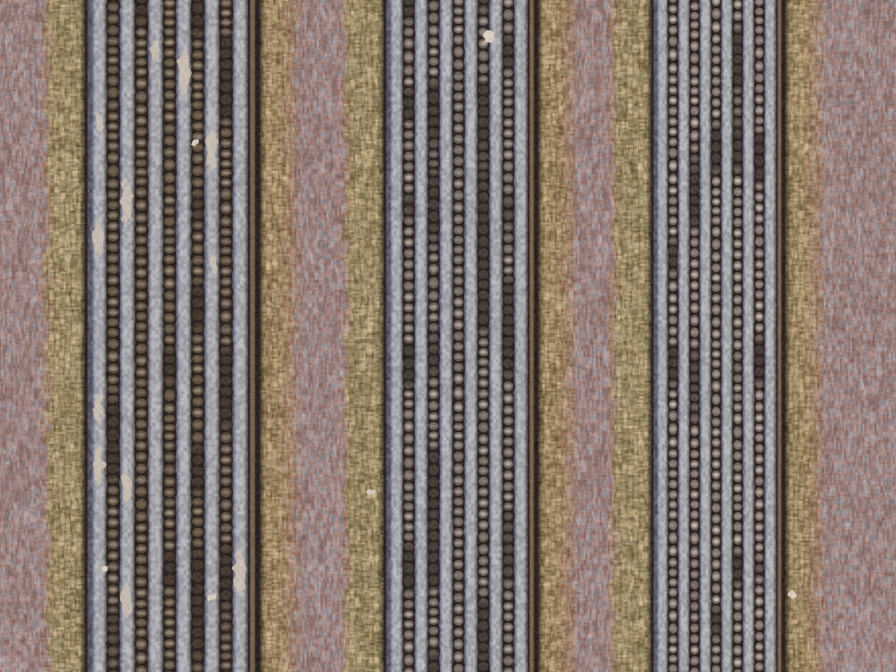
Reproduce this texture procedurally as a WebGL 1 fragment shader.

```glsl
precision highp float;
// Three ribbed metal bands, each narrower than the last, on a woven cloth.
// The nearest band is chosen in a loop; rails, beaded grooves and flakes
// follow from its local coordinate, while hashed cells make up the weave.
uniform vec2 u_resolution;

#define BANDS 3
#define FIRST_CENTER 0.2523   // all lengths in canvas heights
#define BAND_STEP 0.43
#define STEP_SHRINK 0.0233
#define RIB_PITCH 0.0420
#define PITCH_SHRINK 0.00495
#define LEFT_EDGE -3.0        // band edges in ribs
#define RIGHT_EDGE 3.2
#define BEAD_PITCH 0.0163
#define GROOVE_HALF 0.235
#define STITCH vec2(0.0088, 0.0165)
#define FLAKE_SHARE 0.24

const vec3 SHADOW = vec3(0.17, 0.14, 0.13);
const vec3 BRONZE = vec3(0.46, 0.39, 0.31);
const vec3 BEAD = vec3(0.49, 0.45, 0.42);
const vec3 GLINT = vec3(0.80, 0.75, 0.70);
const vec3 RAIL_SIDE = vec3(0.37, 0.35, 0.36);
const vec3 RAIL_TOP = vec3(0.66, 0.66, 0.67);
const vec3 CLOTH_RED = vec3(0.63, 0.49, 0.46);
const vec3 CLOTH_GREY = vec3(0.57, 0.54, 0.56);
const vec3 CLOTH_OLIVE = vec3(0.55, 0.50, 0.38);
const vec3 CLOTH_GOLD = vec3(0.67, 0.59, 0.43);
const vec3 CLOTH_ORANGE = vec3(0.64, 0.46, 0.34);
const vec3 FLAKE = vec3(0.79, 0.74, 0.69);

float hash(vec2 p) {
  vec3 q = fract(vec3(p.xyx) * 0.1031);
  q += dot(q, q.yzx + 33.33);
  return fract((q.x + q.y) * q.z);
}

float noise(vec2 p) {
  vec2 i = floor(p), f = fract(p);
  f = f * f * (3.0 - 2.0 * f);
  return mix(mix(hash(i), hash(i + vec2(1, 0)), f.x),
             mix(hash(i + vec2(0, 1)), hash(i + vec2(1, 1)), f.x), f.y);
}

// Woven cloth: staggered upright stitches, golden beside the bands.
vec3 cloth(vec2 p, float edgeDist, float side) {
  float width = side < 0.0 ? 0.056 : 0.044;
  float fray = (noise(p * vec2(160.0, 60.0)) - 0.5) * 0.016;
  float soft = side < 0.0 ? 0.008 : 0.020;
  float gold = 1.0 - smoothstep(width - soft, width + soft, edgeDist + fray);
  vec2 g = p / STITCH;
  g.x += (noise(p * 45.0) - 0.5) * 0.7;
  float column = floor(g.x);
  g.y += hash(vec2(column, 7.0)) + 0.5 * mod(column, 2.0);
  vec2 id = floor(g), f = fract(g) - 0.5;
  float tone = hash(id + 11.0);
  float stitch = 1.0 - smoothstep(0.28, 0.52, length(f * vec2(0.95, 0.85)));
  vec3 ground = mix(CLOTH_RED, CLOTH_OLIVE, gold);
  vec3 thread = mix(CLOTH_GREY, CLOTH_GOLD, gold);
  vec3 col = mix(ground, thread, stitch * (0.45 + 0.55 * tone));
  float rim = gold * (1.0 - gold) * 2.0 + (side > 0.0 ? 0.35 * gold : 0.0);
  col = mix(col, CLOTH_ORANGE, rim * (1.0 - 0.7 * stitch));
  float fiber = noise(p * vec2(330.0, 110.0)) - 0.5;
  float arc = noise(p * vec2(130.0, 340.0)) - 0.5;
  col += 0.16 * fiber + 0.13 * arc * (0.4 + gold) + 0.06 * (tone - 0.5);
  return col * mix(0.42, 1.0, smoothstep(-0.002, 0.010, edgeDist));
}

// Ribbed band: u counts ribs from the centre, with grooves at whole numbers.
vec3 ribs(float u, float y, float band, float aa) {
  float r = fract(u) - 0.5;
  float top = 1.0 - smoothstep(0.10, 0.29, abs(r));
  vec3 col = mix(RAIL_SIDE, RAIL_TOP, top);
  col += vec3(-0.01, 0.0, 0.05) * smoothstep(0.0, -0.2, r);
  col += 0.15 * (noise(vec2(u * 9.0 + band * 70.0, y * 190.0)) - 0.5);
  // Beads in the groove, with faded stretches.
  float groove = floor(u + 0.5), g = u - groove;
  float lane = groove + 10.0 * band + 5.0;
  float t = y / BEAD_PITCH + hash(vec2(lane, 3.0));
  t += 0.7 * noise(vec2(lane * 5.0, y * 18.0));
  float tone = hash(vec2(lane, floor(t)));
  float f = fract(t) - 0.5;
  float present = smoothstep(0.18, 0.42, noise(vec2(lane * 9.0, y * 13.0)));
  present *= 0.6 + 0.2 * band;
  float body = 1.0 - smoothstep(0.32, 0.50, length(vec2(g * 2.1, f)));
  float glint = 1.0 - smoothstep(0.08, 0.30, length(vec2(g * 1.5, f)));
  vec3 metal = mix(BRONZE, BEAD, min(band, 1.0));
  vec3 inside = mix(SHADOW, metal, body * (0.35 + 0.55 * present));
  inside = mix(inside, GLINT, glint * present * (0.25 + 0.65 * tone));
  float wobble = 0.04 * (noise(vec2(lane, y * 120.0)) - 0.5);
  float open = 1.0 - smoothstep(-aa, aa, abs(g) - GROOVE_HALF + wobble);
  col = mix(col, inside, open * step(abs(u), 2.5));
  // Dark left lip and bronze right trim.
  col = mix(SHADOW, col, smoothstep(-2.96, -2.84, u));
  vec3 trim = mix(SHADOW, BRONZE, 1.0 - smoothstep(0.04, 0.13, abs(u - 2.94)));
  return mix(col, trim, smoothstep(2.74, 2.74 + 2.0 * aa, u));
}

// Long pale flakes clinging to the rails of the first band.
float flakes(float u, float y, float band) {
  vec2 g = vec2(u, y / 0.085 + 0.37 * floor(u)), id = floor(g);
  float size = hash(id + 41.0);
  vec2 f = fract(g) - 0.5;
  f.x += 0.22 * (noise(vec2(u * 4.0, y * 110.0)) - 0.5);
  float d = length(f / vec2(0.12 + 0.10 * size, 0.14 + 0.32 * size));
  float here = step(hash(id + 83.0), FLAKE_SHARE) * step(band, 0.5);
  return here * step(abs(u), 2.9) * (1.0 - smoothstep(0.75, 1.05, d));
}

// Sparse loose specks over everything.
float specks(vec2 p, float px) {
  vec2 g = p / 0.22, id = floor(g);
  vec2 spot = 0.2 + 0.6 * vec2(hash(id + 5.0), hash(id + 29.0));
  vec2 d = (fract(g) - spot) * 0.22;
  float radius = 0.004 + 0.005 * hash(id + 61.0);
  float ragged = 0.005 * (noise(p * 190.0) - 0.5);
  float cover = 1.0 - smoothstep(-px, px, length(d) - radius + ragged);
  return cover * step(hash(id + 17.0), 0.3);
}

void main() {
  float px = 1.0 / u_resolution.y;
  vec2 p = gl_FragCoord.xy * px;
  float best = 1e3, band = 0.0, u = 0.0, pitch = RIB_PITCH;
  for (int i = 0; i < BANDS; i++) {
    float n = float(i);
    float center = FIRST_CENTER + BAND_STEP * n - STEP_SHRINK * n * (n - 1.0);
    float size = RIB_PITCH - PITCH_SHRINK * n;
    float v = (p.x - center) / size;
    float d = max(LEFT_EDGE - v, v - RIGHT_EDGE) * size;
    if (d < best) { best = d; band = n; u = v; pitch = size; }
  }
  vec3 col = cloth(p, best, sign(u));
  float cover = 1.0 - smoothstep(-px, px, best);
  col = mix(col, ribs(u, p.y, band, px / pitch), cover);
  col = mix(col, FLAKE, 0.9 * flakes(u, p.y, band));
  col = mix(col, FLAKE + 0.06, specks(p, px));
  col += 0.07 * (noise(p * 380.0) - 0.5);
  gl_FragColor = vec4(clamp(col, 0.0, 1.0), 1.0);
}
```
